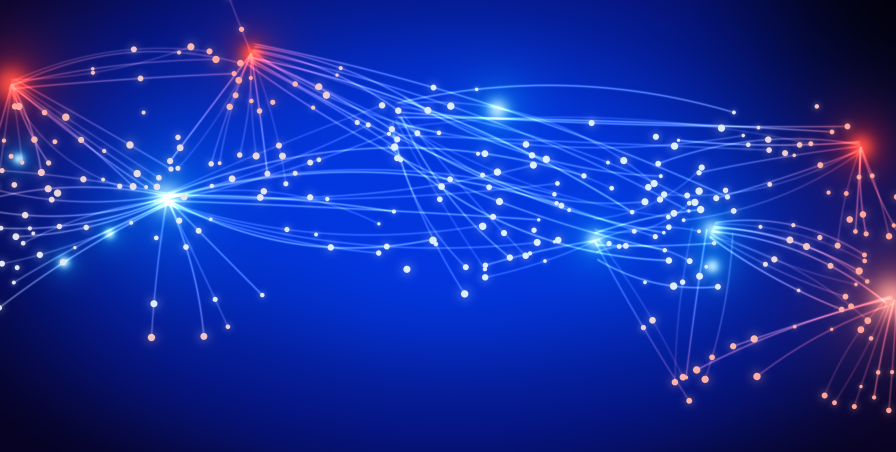
Give the GLSL for this background, as a WebGL 2 fragment shader.

```glsl
#version 300 es
precision highp float;
// A glowing network on deep blue: bundles of curved strands run between hubs,
// each strand carrying bright nodes. Strands are bent segments spread out by a
// loop; loose nodes come from a jittered cell grid; hubs blend in soft halos.
uniform vec2 u_resolution;
out vec4 fragColor;

float hash(vec2 v) {
    return fract(sin(dot(v, vec2(127.1, 311.7))) * 4375.85);
}

float pixel() { return 3.87 / u_resolution.y; }

float disc(vec2 offset, float radius) {
    float d = length(offset);
    float edge = 0.8 * pixel();
    return 1.0 - smoothstep(radius - edge, radius + edge, d) + 0.18 * exp(-d * d / (radius * radius * 5.0));
}

// Adds a bundle from a to b: x collects strand light, y collects node light.
// spread is the bundle width at both ends, bend the greatest sideways bow.
void bundle(inout vec2 light, vec2 p, vec2 a, vec2 b, vec2 spread, float bend, int count) {
    vec2 side = normalize(vec2(a.y - b.y, b.x - a.x));
    float width = max(0.009, 0.7 * pixel());
    for (int i = 0; i < count; i++) {
        vec2 seed = a + b * 1.7 + float(i) * vec2(0.37, 0.83);
        float lane = (float(i) + 0.1 + 0.8 * hash(seed)) / float(count) - 0.5;
        vec2 start = a + side * spread.x * lane;
        vec2 span = b + side * spread.y * lane - start;
        span *= 0.75 + 0.27 * hash(seed + 2.0);
        float len = length(span);
        vec2 along = span / len;
        vec2 normal = vec2(-along.y, along.x);
        float bow = bend * (hash(seed + 4.0) - 0.5) * 2.0;

        // strand: parabola above its chord, corrected by the local slope
        vec2 q = p - start;
        float t = dot(q, along) / len;
        float slope = 4.0 * bow * (1.0 - 2.0 * t) / len;
        float d = (dot(q, normal) - 4.0 * bow * t * (1.0 - t)) / sqrt(1.0 + slope * slope);
        float inside = smoothstep(-0.01, 0.01, t) * (1.0 - smoothstep(0.98, 1.01, t));
        light.x += inside * exp(-d * d / (width * width)) * (0.25 + 0.6 * hash(seed + 6.0));

        // nodes: one at the far end, one somewhere on the way
        for (int k = 0; k < 2; k++) {
            float s = k == 0 ? 1.0 : 0.2 + 0.7 * hash(seed + 8.0);
            vec2 node = start + span * s + normal * 4.0 * bow * s * (1.0 - s);
            float radius = 0.013 + 0.018 * hash(seed + 9.0 + float(k));
            light.y = max(light.y, disc(p - node, radius));
        }
    }
}

// Hub: pale core inside a halo that replaces the colour below it.
void hub(inout vec3 col, vec2 p, vec2 center, float size, vec3 tint) {
    float d = length(p - center) / size;
    col = mix(col, tint, 0.75 * exp(-d * 0.55));
    col = mix(col, mix(tint, vec3(1.0), tint.g), exp(-d * d));
}

float zone(vec2 p, vec2 center, float radius) {
    vec2 q = (p - center) / radius;
    return exp(-dot(q, q));
}

void main() {
    // canvas is 3.87 units high, y measured downward
    vec2 p = vec2(gl_FragCoord.x, u_resolution.y - gl_FragCoord.y) * pixel();

    // backdrop, darkest in the upper right corner
    float fall = length((p - vec2(3.85, 1.7)) / vec2(4.3, 2.6));
    vec3 col = mix(vec3(0.01, 0.21, 0.87), vec3(0.02, 0.08, 0.5), smoothstep(0.22, 0.84, fall));
    col = mix(col, vec3(0.025, 0.01, 0.14), smoothstep(0.72, 1.2, fall));
    col *= 1.0 - 0.7 * zone(p, vec2(7.7, 0.0), 1.3);
    col = mix(col, vec3(0.0, 0.24, 0.92), 0.6 * zone(p, vec2(1.6, 1.7), 0.9) + 0.45 * zone(p, vec2(5.7, 2.0), 0.9));

    // main hubs
    vec2 redLeft = vec2(0.1, 0.72), redTop = vec2(2.15, 0.46), redRight = vec2(7.37, 1.26), redEdge = vec2(7.64, 2.56);
    vec2 knot = vec2(3.4, 1.02), blueLeft = vec2(1.43, 1.70), blueMid = vec2(5.10, 2.06), blueRight = vec2(6.10, 1.97);

    // strands and nodes
    vec2 light = vec2(0.0);
    bundle(light, p, redLeft, redTop, vec2(0.1, 0.4), 0.2, 5);
    bundle(light, p, redLeft, blueLeft, vec2(0.1, 0.5), 0.15, 6);
    bundle(light, p, redLeft, vec2(0.15, 1.6), vec2(0.0, 0.9), 0.05, 5);
    bundle(light, p, redTop, vec2(3.7, 1.2), vec2(0.15, 0.5), 0.1, 7);
    bundle(light, p, redTop, blueRight, vec2(0.2, 0.7), 0.25, 5);
    bundle(light, p, redTop, vec2(1.95, 1.55), vec2(0.0, 1.3), 0.05, 8);
    bundle(light, p, redTop, vec2(1.95, -0.05), vec2(0.0), 0.0, 1);
    bundle(light, p, knot, vec2(7.2, 1.15), vec2(0.3, 0.35), 0.25, 6);
    bundle(light, p, knot, blueRight, vec2(0.5, 0.8), 0.3, 8);
    bundle(light, p, knot, vec2(4.25, 2.35), vec2(0.2, 0.9), 0.12, 5);
    bundle(light, p, blueLeft, vec2(5.0, 1.75), vec2(0.1, 0.8), 0.35, 8);
    bundle(light, p, blueLeft, vec2(3.7, 2.0), vec2(0.1, 0.6), 0.25, 4);
    bundle(light, p, blueLeft, knot, vec2(0.1, 0.4), 0.12, 3);
    bundle(light, p, blueLeft, vec2(1.95, 2.9), vec2(0.0, 1.6), 0.06, 4);
    bundle(light, p, blueLeft, vec2(-0.1, 2.0), vec2(0.1, 1.3), 0.12, 10);
    bundle(light, p, blueMid, vec2(5.9, 3.4), vec2(0.06, 0.1), 0.04, 2);
    bundle(light, p, blueRight, vec2(5.9, 3.3), vec2(0.7, 0.5), 0.05, 3);
    bundle(light, p, blueMid, vec2(4.05, 2.36), vec2(0.0, 0.2), 0.05, 2);
    bundle(light, p, blueMid, blueRight, vec2(0.4, 1.2), 0.15, 7);
    bundle(light, p, blueRight, redEdge, vec2(0.15, 0.7), 0.15, 9);
    bundle(light, p, redRight, vec2(5.7, 1.6), vec2(0.1, 0.9), 0.15, 6);
    bundle(light, p, redRight, vec2(7.45, 2.2), vec2(0.0, 0.8), 0.04, 5);
    bundle(light, p, redEdge, vec2(7.3, 3.6), vec2(0.1, 0.8), 0.05, 5);
    bundle(light, p, redEdge, vec2(6.0, 3.2), vec2(0.1, 0.6), 0.08, 3);

    // loose nodes along the wavy band
    vec2 cell = floor(p / 0.36);
    vec2 nodeAt = (cell + 0.2 + 0.6 * vec2(hash(cell), hash(cell + 5.0))) * 0.36;
    float band = abs(nodeAt.y - 1.65 - 0.2 * cos(nodeAt.x * 1.2 + 0.6));
    float present = step(band, 0.65) * step(0.5, hash(cell + 9.0));
    light.y = max(light.y, present * disc(p - nodeAt, 0.014 + 0.018 * hash(cell + 3.0)));

    // hub halos
    vec3 cyan = vec3(0.05, 0.65, 1.0), red = vec3(0.95, 0.16, 0.14);
    hub(col, p, redLeft, 0.13, red);
    hub(col, p, redTop, 0.08, red);
    hub(col, p, redRight, 0.1, red);
    hub(col, p, redEdge, 0.17, vec3(0.9, 0.36, 0.36));
    hub(col, p, blueLeft, 0.13, cyan);
    hub(col, p, blueMid, 0.08, cyan);
    hub(col, p, blueRight, 0.08, cyan);
    hub(col, p, vec2(4.26, 0.94), 0.09, cyan);
    hub(col, p, vec2(6.10, 2.28), 0.06, cyan);
    for (int i = 0; i < 3; i++) hub(col, p, vec2(0.16 + 0.39 * float(i), 1.36 + 0.95 * sin(float(i) * 1.2)), 0.045, cyan);

    // warm tint near the red hubs and on the low dangling ends
    float warm = zone(p, redLeft, 1.0) + zone(p, redTop, 0.8) + zone(p, redRight, 0.7) + zone(p, redEdge, 0.9);
    warm = clamp(warm + 0.8 * smoothstep(2.5, 3.1, p.y), 0.0, 1.0);
    col += mix(vec3(0.38, 0.44, 0.4), vec3(0.55, 0.24, 0.2), warm) * min(light.x, 1.5);
    col = mix(col, mix(vec3(0.86, 0.93, 1.0), vec3(1.0, 0.64, 0.6), warm), min(light.y, 1.0));
    fragColor = vec4(clamp(col, 0.0, 1.0), 1.0);
}
```
